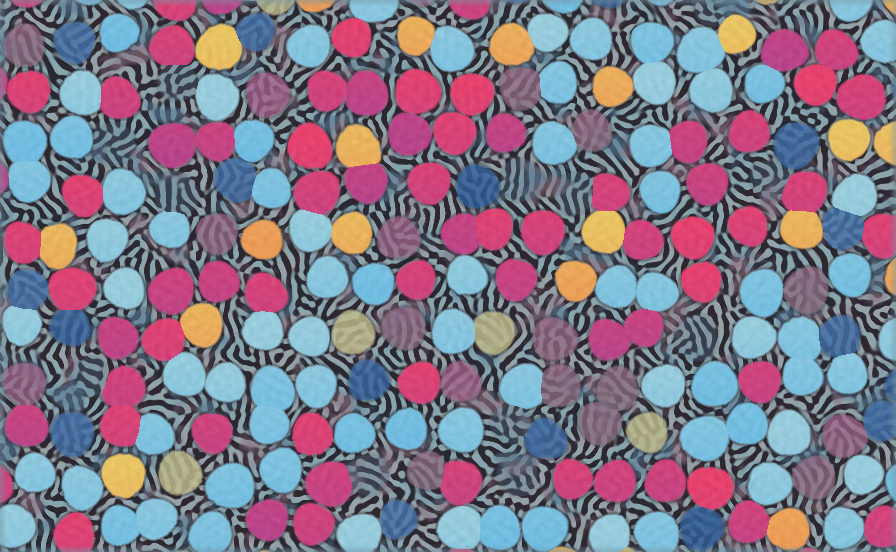
A Shadertoy shader for this pattern:

```glsl
// Crowded sky-blue, pink and yellow dots over a fine zebra-like labyrinth.

const float DOT_CELL = 0.088;     // dot spacing, in canvas heights
const float PATCH_CELL = 0.036;   // size of one patch of stripes
const float STRIPE_PERIOD = 0.0195;
const float TAU = 6.2831853;

const vec3 INK = vec3(0.15, 0.13, 0.16);
const vec3 PALE = vec3(0.60, 0.71, 0.72);
const vec3 MAUVE = vec3(0.53, 0.43, 0.49);
const vec3 STEEL = vec3(0.33, 0.46, 0.56);

vec3 hash3(vec2 p) {
    vec3 q = fract(vec3(p.xyx) * vec3(0.1031, 0.1030, 0.0973) + 0.37);
    q += dot(q, q.yxz + 33.33);
    return fract((q.xxy + q.yzz) * q.zyx);
}

mat2 rotation(float a) {
    float c = cos(a), s = sin(a);
    return mat2(c, s, -s, c);
}

// Slow layered sines, roughly -1 to 1
float layeredSines(vec2 p) {
    float sum = 0.0, weight = 0.5;
    for (int i = 0; i < 4; i++) {
        sum += weight * sin(p.x + 1.3 * sin(p.y)) * cos(p.y + 0.7 * sin(p.x));
        p = rotation(1.1) * p * 1.7 + 2.3;
        weight *= 0.65;
    }
    return sum;
}

// Cellular stripes: each cell adds a soft wave packet with its own direction
float labyrinth(vec2 p) {
    vec2 g = p / PATCH_CELL, id = floor(g);
    float sum = 0.0;
    for (int y = -1; y <= 1; y++)
    for (int x = -1; x <= 1; x++) {
        vec2 cell = id + vec2(x, y);
        vec3 h = hash3(cell + 71.0);
        vec2 d = g - cell - 0.2 - 0.6 * h.xy;
        float angle = (h.z - 0.5) * 2.6;
        float along = dot(d, vec2(cos(angle), sin(angle))) + 0.12 * d.y * d.y;
        float wave = cos(along * TAU * PATCH_CELL / STRIPE_PERIOD + TAU * h.x);
        sum += wave * exp(-2.4 * dot(d, d));
    }
    return sum;
}

// Returns signed distance (x), cell seed (yz) and height inside the dot (w)
vec4 nearestDot(vec2 p) {
    vec2 g = p / DOT_CELL, id = floor(g);
    vec4 best = vec4(9.0, 0.0, 0.0, 0.0);
    for (int y = -1; y <= 1; y++)
    for (int x = -1; x <= 1; x++) {
        vec2 cell = id + vec2(x, y);
        vec3 h = hash3(cell + 13.0);
        vec2 jitter = 0.42 * (h.xy - 0.5);
        jitter.x += 0.3 * mod(cell.y, 2.0) - 0.15;
        vec2 d = g - cell - 0.5 - jitter;
        vec2 q = rotation(TAU * h.z) * d;
        q.x *= 0.88 + 0.2 * h.y;
        float wobble = 0.018 * sin(3.0 * atan(q.y, q.x) + TAU * h.x);
        float dist = length(q) - 0.40 - 0.06 * h.z - wobble;
        if (dist < best.x) best = vec4(dist, cell, d.y);
    }
    best.x *= DOT_CELL;
    return best;
}

// Dot colour, with opacity in alpha; muted kinds let the stripes show through
vec4 dotPaint(vec2 cell, float height) {
    vec3 h = hash3(cell + 47.0);
    float tone = clamp(h.y + 0.35 * height, 0.0, 1.0);
    if (h.x < 0.32)
        return vec4(mix(vec3(0.44, 0.74, 0.88), vec3(0.60, 0.80, 0.86), tone), 1.0);
    if (h.x < 0.65)
        return vec4(mix(vec3(0.72, 0.27, 0.54), vec3(0.90, 0.26, 0.43), tone), 1.0);
    if (h.x < 0.74)
        return vec4(mix(vec3(0.92, 0.61, 0.34), vec3(0.91, 0.77, 0.39), tone), 1.0);
    if (h.x < 0.78)
        return vec4(0.73, 0.72, 0.54, 0.85);
    if (h.x < 0.86)
        return vec4(mix(vec3(0.19, 0.36, 0.58), vec3(0.28, 0.45, 0.66), tone), 0.85);
    if (h.x < 0.95)
        return vec4(mix(MAUVE, vec3(0.64, 0.37, 0.54), tone), 0.78);
    return vec4(STEEL, 0.3);
}

vec3 stripedGround(vec2 p, float stripes, float pixel) {
    float tint = layeredSines(p * 21.0);
    float soft = smoothstep(0.0, 0.55, layeredSines(p * 26.0 + 5.0));
    float blur = 0.16 + 60.0 * pixel;
    float light = smoothstep(-blur, blur, stripes - 0.02);
    vec3 wash = mix(MAUVE, STEEL, smoothstep(-0.25, 0.25, tint));
    vec3 lit = mix(PALE, wash, 0.25 + 0.45 * soft);
    vec3 shade = mix(INK, wash, 0.08 + 0.6 * soft);
    return mix(shade, lit, light);
}

void mainImage(out vec4 fragColor, in vec2 fragCoord) {
    float pixel = 1.0 / iResolution.y;
    vec2 p = fragCoord * pixel;

    // Ground
    float stripes = labyrinth(p + 0.003 * sin(p.yx * 90.0));
    vec3 color = stripedGround(p, stripes, pixel);

    // Dots with a frayed dark rim
    vec4 spot = nearestDot(p);
    vec4 paint = dotPaint(spot.yz, spot.w);
    float dist = spot.x + 0.0012 * stripes;
    float rim = smoothstep(0.006, 0.0, abs(dist - 0.002));
    color = mix(color, INK, 0.4 * rim * paint.a);
    float grain = 0.025 * layeredSines(p * 160.0) + 0.012 * stripes;
    float cover = smoothstep(0.001 + pixel, -0.001 - pixel, dist);
    color = mix(color, paint.rgb + grain, cover * paint.a);

    // Hazy canvas border
    vec2 inset = min(p, vec2(iResolution.x * pixel, 1.0) - p);
    float haze = smoothstep(0.014, 0.0, min(inset.x, inset.y));
    fragColor = vec4(mix(color, mix(PALE, STEEL, 0.5), 0.45 * haze), 1.0);
}
```
